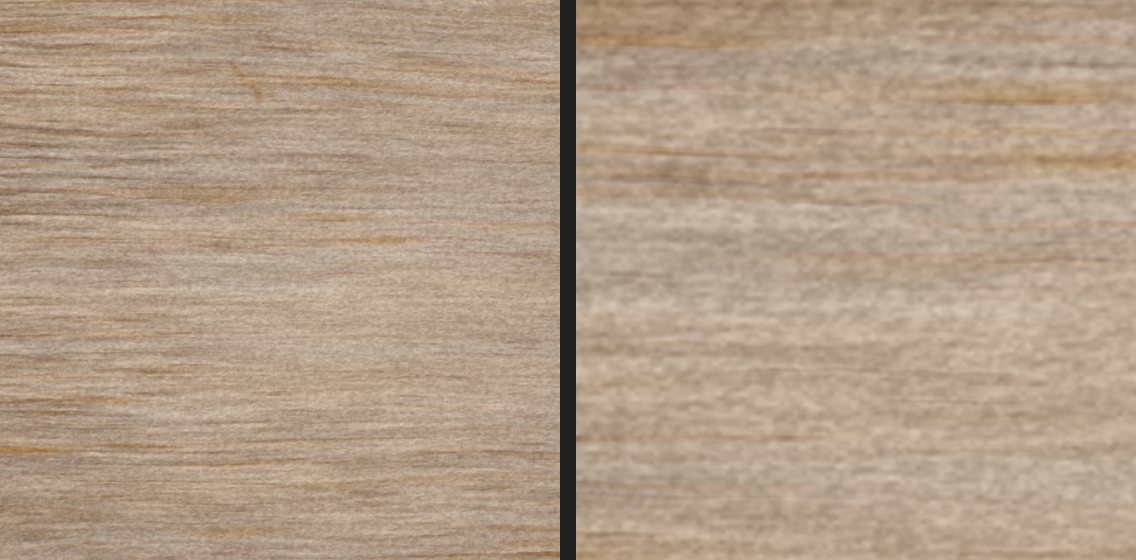
Left, the full canvas; right, a detail of the centre.
Write a Shadertoy shader that draws this texture.

```glsl
// Pale brushed wood: fine horizontal grain, ochre streaks and a small knot smear.
#define BASE_WOOD   vec3(0.698, 0.621, 0.541)
#define TONE_RANGE  vec3(0.116, 0.122, 0.126)
#define OCHRE_TINT  vec3(0.94, 0.82, 0.63)
#define PORE_TINT   vec3(0.87, 0.83, 0.79)
#define GRAIN_SLOPE 0.05
#define WAVE_HEIGHT 0.010
#define SPECKLE     0.082
#define OCHRE_LEVEL 0.85

float hash(vec2 p) {
    vec3 q = fract(vec3(p.xyx) * 0.1031);
    q += dot(q, q.yzx + 33.33);
    return fract((q.x + q.y) * q.z);
}

// One row of smooth signed noise, shifted sideways by a random amount
float rowNoise(float x, float row) {
    x += 37.0 * hash(vec2(row, 7.3));
    float cell = floor(x);
    float t = smoothstep(0.0, 1.0, x - cell);
    return 2.0 * mix(hash(vec2(cell, row)), hash(vec2(cell + 1.0, row)), t) - 1.0;
}

// Stacked rows make streaks whose ends never line up
float streaks(vec2 p, vec2 scale, float seed) {
    p = p * scale + seed * vec2(3.7, 19.0);
    float row = floor(p.y);
    float t = smoothstep(0.0, 1.0, p.y - row);
    return mix(rowNoise(p.x, row), rowNoise(p.x, row + 1.0), t);
}

float segmentDistance(vec2 p, vec2 a, vec2 b) {
    vec2 along = b - a;
    return length(p - a - along * clamp(dot(p - a, along) / dot(along, along), 0.0, 1.0));
}

void mainImage(out vec4 fragColor, in vec2 fragCoord) {
    vec2 uv = fragCoord / iResolution.xy;

    // Grain flow: fans out gently to the left, with slow waves and a fine jitter
    vec2 p = uv;
    p.y += GRAIN_SLOPE * uv.x * (uv.y - 0.35);
    p.y += WAVE_HEIGHT * streaks(uv, vec2(2.5, 5.0), 1.0);
    p.y += 0.0018 * streaks(uv, vec2(11.0, 34.0), 2.0);
    p.y += 0.0009 * streaks(uv, vec2(60.0, 90.0), 17.0);

    // Grain is stronger toward the left and in irregular bands
    float leftness = 1.0 - smoothstep(0.0, 0.9, uv.x);
    float bands = streaks(p, vec2(1.8, 6.0), 3.0);
    float strength = 0.78 + 0.35 * leftness + 0.25 * bands;

    // Tone from broad clouds to hair-fine fibres
    float tone = 0.20 * streaks(p, vec2(1.7, 7.0), 4.0);
    tone += strength * 0.13 * streaks(p, vec2(2.6, 30.0), 5.0);
    tone += strength * 0.27 * streaks(p, vec2(4.5, 88.0), 6.0);
    tone += strength * 0.35 * streaks(p, vec2(9.0, 165.0), 7.0);
    tone += strength * 0.32 * streaks(p, vec2(22.0, 250.0), 18.0);

    // Pale clearing right of centre, darker left side and corners
    vec2 clearing = (uv - vec2(0.70, 0.53)) / vec2(0.28, 0.10);
    tone += 0.24 * exp(-dot(clearing, clearing));
    tone += 0.08 - 0.18 * leftness;
    vec2 centred = uv - 0.5;
    tone -= 0.5 * dot(centred, centred) - 0.08;

    vec3 colour = BASE_WOOD + TONE_RANGE * tone;

    // Slow drift between greyish and warm wood
    colour += vec3(0.006, -0.003, -0.018) * streaks(p, vec2(2.2, 24.0), 8.0);

    // Thin dark pores
    float pores = smoothstep(0.35, 0.9, streaks(p, vec2(9.0, 170.0), 9.0));
    colour *= mix(vec3(1.0), PORE_TINT, pores * strength * 0.75);

    // Ochre streaks, gathered near top and bottom and on the left
    float edge = smoothstep(0.15, 0.5, abs(uv.y - 0.48));
    float gather = 0.25 + 0.35 * edge + 0.28 * leftness;
    gather += 0.45 * streaks(p, vec2(2.4, 15.0), 10.0);
    float broadOchre = smoothstep(0.30, 0.95, streaks(p, vec2(3.2, 85.0), 11.0));
    float thinOchre = smoothstep(0.30, 0.85, streaks(p, vec2(5.0, 140.0), 12.0));
    float ochre = clamp(gather, 0.0, 1.0) * (0.8 * broadOchre + 0.8 * thinOchre);

    // Small slanted knot smear with a ragged, uneven outline
    vec2 ragged = uv + 0.012 * vec2(streaks(uv, vec2(40.0), 13.0), streaks(uv, vec2(55.0), 14.0));
    float smear = segmentDistance(ragged, vec2(0.415, 0.887), vec2(0.470, 0.828));
    smear = min(smear, segmentDistance(ragged, vec2(0.468, 0.828), vec2(0.505, 0.822)) + 0.003);
    float uneven = 0.5 + 0.35 * streaks(uv, vec2(30.0, 60.0), 19.0);
    ochre += uneven * (1.0 - smoothstep(0.001, 0.013, smear));
    colour *= mix(vec3(1.0), OCHRE_TINT, min(OCHRE_LEVEL * ochre, 1.0));

    // Fine embossed surface speckle
    vec2 slanted = vec2(uv.x + 0.3 * uv.y, uv.y - 0.15 * uv.x);
    float speckle = 0.55 * streaks(slanted, vec2(130.0, 270.0), 15.0);
    speckle += 0.45 * streaks(uv, vec2(270.0, 340.0), 16.0);
    colour += SPECKLE * speckle;

    fragColor = vec4(clamp(colour, 0.0, 1.0), 1.0);
}
```
